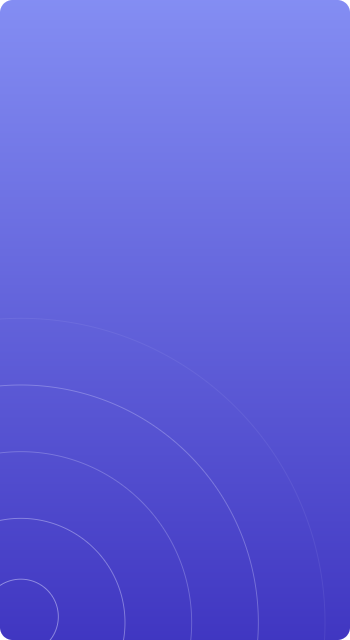
Give the GLSL for this background, as a Shadertoy shader.

```glsl
// Indigo card with rounded corners and thin rings spreading from the lower left.

const vec3 TOP_COLOR = vec3(0.516, 0.554, 0.952);
const vec3 BOTTOM_COLOR = vec3(0.251, 0.213, 0.758);
const vec3 RING_COLOR = vec3(0.87, 0.87, 1.0);
const vec3 PAGE_COLOR = vec3(1.0);

// Lengths are fractions of the canvas width.
const float CORNER_RADIUS = 0.036;
const float RING_WIDTH = 0.0026;
const float FIRST_RADIUS = 0.1071;
const float RING_STEP = 0.1905;
const int RING_COUNT = 5;

// Signed distance to a rounded box centred on the origin.
float roundedBox(vec2 p, vec2 halfSize, float radius) {
    vec2 q = abs(p) - halfSize + radius;
    return length(max(q, 0.0)) + min(max(q.x, q.y), 0.0) - radius;
}

// Share of a pixel that lies inside a shape edge.
float coverage(float dist, float pixel) {
    return clamp(0.5 - dist / pixel, 0.0, 1.0);
}

// Antialiased circle outline that stays accurate below one pixel wide.
float ring(vec2 p, float radius, float width, float pixel) {
    float d = length(p) - radius;
    return coverage(d - 0.5 * width, pixel) - coverage(d + 0.5 * width, pixel);
}

void mainImage(out vec4 fragColor, in vec2 fragCoord) {
    float pixel = 1.0 / iResolution.x;
    vec2 p = fragCoord * pixel;
    vec2 size = iResolution.xy * pixel;

    // Vertical gradient
    vec3 color = mix(BOTTOM_COLOR, TOP_COLOR, p.y / size.y);

    // Rings, fainter outwards; the innermost sits slightly higher
    float opacity[RING_COUNT] = float[](0.50, 0.42, 0.28, 0.32, 0.085);
    for (int i = 0; i < RING_COUNT; i++) {
        vec2 center = vec2(0.0595, i == 0 ? 0.0667 : 0.05);
        float radius = FIRST_RADIUS + RING_STEP * float(i);
        float line = ring(p - center, radius, RING_WIDTH, pixel);
        color = mix(color, RING_COLOR, line * opacity[i]);
    }

    // Rounded card corners, with the straight sides flush to the canvas
    float card = roundedBox(p - 0.5 * size, 0.5 * size, CORNER_RADIUS);
    color = mix(PAGE_COLOR, color, coverage(card, pixel));

    fragColor = vec4(color, 1.0);
}
```
